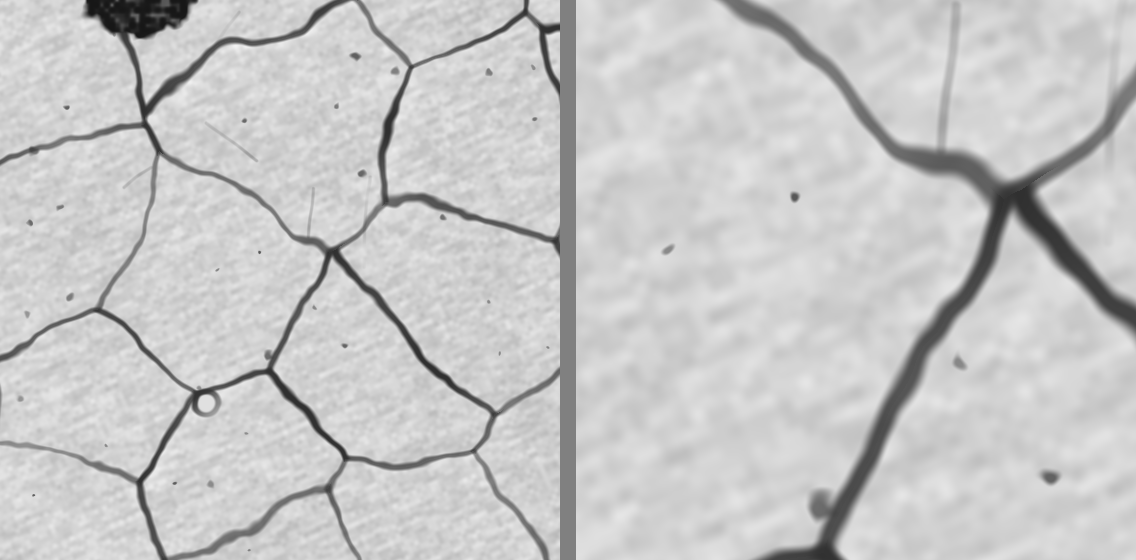
Left: the whole. Right: its middle third, enlarged.
This texture is drawn by a WebGL 1 fragment shader. Its source:

```glsl
precision highp float;
uniform vec2 u_resolution;

// Tones
const float GRAIN_TONE = 0.815;
const float BOUNDARY_TONE = 0.19;
const float INCLUSION_TONE = 0.09;
const float PIT_TONE = 0.28;
// Grains and their boundaries, in canvas units
const vec2 GRAIN_GRID = vec2(2.7, 3.5);
const vec2 GRAIN_OFFSET = vec2(4.3, 7.6);
const float WIDTH_MIN = 0.0065;
const float WIDTH_MAX = 0.0115;
const float RIM_GLOW = 0.11;
const float RIM_REACH = 0.014;
const vec2 LIGHT_SIDE = vec2(-0.5, 0.866);
// Surface texture
const float STREAK_ANGLE = 0.42;
const float STREAK_CONTRAST = 0.10;
const float MOTTLE_CONTRAST = 0.075;
// Defects
const float PIT_GRID = 12.0;
const float PIT_SHARE = 0.2;
const int SCRATCH_COUNT = 5;
const vec2 INCLUSION_CENTER = vec2(0.245, 1.005);
const vec2 INCLUSION_RADII = vec2(0.097, 0.068);
const vec2 BUBBLE_CENTER = vec2(0.368, 0.28);
const float BUBBLE_RADIUS = 0.021;

float hash(vec2 p) {
  vec3 q = fract(vec3(p.xyx) * 0.1031);
  q += dot(q, q.yzx + 33.33);
  return fract((q.x + q.y) * q.z);
}

vec2 hash2(vec2 p) {
  return vec2(hash(p), hash(p + 71.7));
}

float noise(vec2 p) {
  vec2 i = floor(p), f = fract(p);
  f = f * f * (3.0 - 2.0 * f);
  vec2 e = vec2(1.0, 0.0);
  return mix(mix(hash(i), hash(i + e.xy), f.x),
             mix(hash(i + e.yx), hash(i + e.xx), f.x), f.y);
}

// Noise centred on zero
float ripple(vec2 p) { return noise(p) - 0.5; }

vec2 ripple2(vec2 p) { return vec2(ripple(p), ripple(p + 37.2)); }

vec2 grainSite(vec2 cell) {
  return (cell + 0.08 + 0.84 * hash2(cell)) / GRAIN_GRID;
}

// x: boundary darkness, y: bright rim, z: grain random value
vec3 grains(vec2 uv) {
  vec2 p = uv + GRAIN_OFFSET / GRAIN_GRID + 0.075 * ripple2(uv * 5.0)
         + 0.021 * ripple2(uv * 17.0) + 0.005 * ripple2(uv * 55.0);
  vec2 home = floor(p * GRAIN_GRID), nearCell = home;
  float nearest = 9.0;
  for (int j = -1; j <= 1; j++)
    for (int i = -1; i <= 1; i++) {
      vec2 cell = home + vec2(i, j);
      float d = distance(grainSite(cell), p);
      if (d < nearest) { nearest = d; nearCell = cell; }
    }
  vec2 site = grainSite(nearCell);
  float wear = noise(uv * 9.0 + 3.0), clear = 1.0, rim = 0.0;
  for (int j = -2; j <= 2; j++)
    for (int i = -2; i <= 2; i++) {
      vec2 cell = nearCell + vec2(i, j);
      vec2 other = grainSite(cell), gap = other - site;
      if (dot(gap, gap) > 0.00001) {
        vec2 toward = normalize(gap);
        float d = abs(dot(0.5 * (site + other) - p, toward));
        float kind = hash(nearCell + cell + 5.0);
        float width = mix(WIDTH_MIN, WIDTH_MAX, 0.5 * (kind + wear));
        float strength = (0.55 + 0.4 * kind) * (0.75 + 0.45 * wear);
        clear *= 1.0 - min(strength, 1.0) * (1.0 - smoothstep(0.2 * width, width, d));
        rim = max(rim, exp(-d / RIM_REACH) * kind * max(dot(toward, LIGHT_SIDE), 0.0));
      }
    }
  return vec3(1.0 - clear, rim, hash(nearCell + 19.0));
}

// Small ragged dark spots, gathered in patches
float pits(vec2 uv) {
  vec2 p = uv + 0.008 * ripple2(uv * 90.0);
  vec2 cell = floor(p * PIT_GRID);
  vec2 center = (cell + 0.2 + 0.6 * hash2(cell + 11.0)) / PIT_GRID;
  float size = mix(0.004, 0.011, pow(hash(cell + 23.0), 2.0));
  float present = step(hash(cell + 47.0), PIT_SHARE * 2.0 * noise(cell * 0.4));
  float spot = 1.0 - smoothstep(0.3 * size, size, length(p - center));
  return present * spot * mix(0.4, 0.9, hash(cell + 59.0));
}

// Thin faint lines
float scratches(vec2 uv) {
  float mark = 0.0;
  for (int i = 0; i < SCRATCH_COUNT; i++) {
    vec2 seed = vec2(float(i) * 7.3, 83.0);
    float angle = 3.14159 * hash(seed + 2.0);
    vec2 along = vec2(cos(angle), sin(angle));
    vec2 rel = uv - hash2(seed) + 0.006 * ripple2(uv * 25.0);
    float reach = mix(0.03, 0.08, hash(seed + 4.0));
    float d = length(rel - along * clamp(dot(rel, along), -reach, reach));
    mark = max(mark, 1.0 - smoothstep(0.0008, 0.0045, d));
  }
  return mark * noise(uv * 20.0);
}

void main() {
  vec2 uv = gl_FragCoord.xy / u_resolution.y;
  vec3 grain = grains(uv);

  // Brushed, softly mottled surface
  float c = cos(STREAK_ANGLE), s = sin(STREAK_ANGLE);
  vec2 brushed = mat2(c, -s, s, c) * uv;
  float tone = GRAIN_TONE + 0.025 * (grain.z - 0.5)
             + STREAK_CONTRAST * ripple(brushed * vec2(38.0, 105.0))
             + MOTTLE_CONTRAST * ripple(brushed * 120.0 + 9.0)
             + 0.03 * ripple(uv * 7.0);
  tone += RIM_GLOW * grain.y;

  // Defects and boundaries
  tone -= 0.2 * scratches(uv);
  tone = mix(tone, PIT_TONE, pits(uv));
  tone = mix(tone, BOUNDARY_TONE, grain.x);

  // Round bubble with a dark ring and a bright heart
  vec2 rel = uv - BUBBLE_CENTER;
  float r = length(rel) + 0.004 * ripple(uv * 60.0);
  float shade = 0.7 + 0.3 * dot(rel / BUBBLE_RADIUS, vec2(-0.7, 0.7));
  tone = mix(tone, 0.88, 1.0 - smoothstep(0.010, BUBBLE_RADIUS, r));
  tone = mix(tone, 0.2, shade * (1.0 - smoothstep(0.002, 0.008, abs(r - BUBBLE_RADIUS))));

  // Black speckled inclusion
  float edge = length((uv - INCLUSION_CENTER) / INCLUSION_RADII)
             + 0.3 * ripple(uv * 28.0) + 0.16 * ripple(uv * 80.0);
  float speckle = INCLUSION_TONE + 0.3 * pow(noise(uv * 110.0), 3.0);
  tone = mix(tone, speckle, 1.0 - smoothstep(0.93, 1.09, edge));

  gl_FragColor = vec4(vec3(clamp(tone, 0.0, 1.0)), 1.0);
}
```
